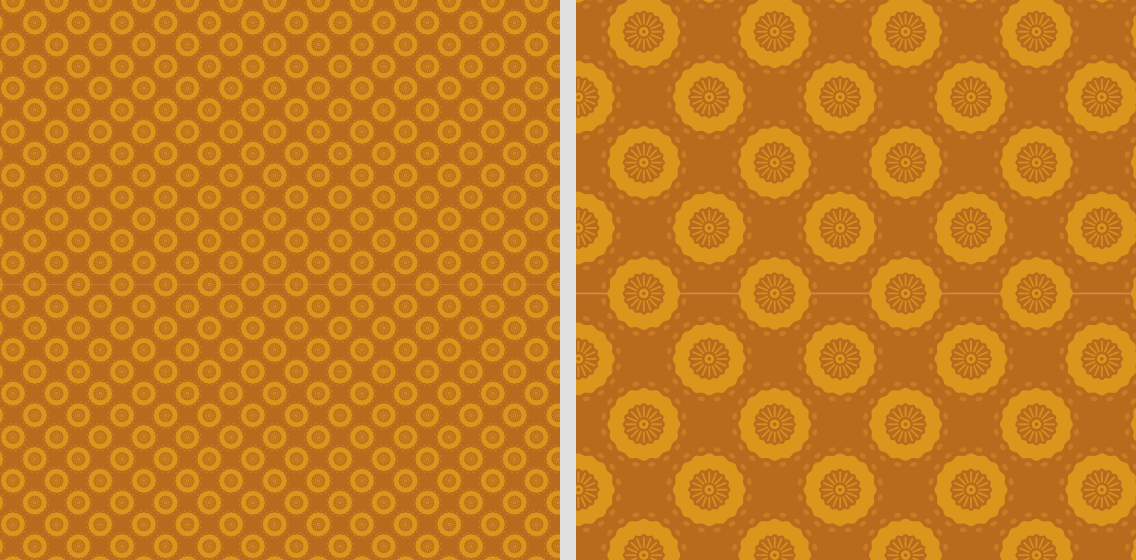
Left: the whole. Right: its middle third, enlarged.
This pattern is drawn by a Shadertoy shader. Its source:

```glsl
// Golden scalloped rosettes on an amber ground, set in a staggered lattice.
// Each rosette is built in polar coordinates: a lobed disc, a dark rayed
// flower, a ringed eye and a halo of beads. One fine seam runs behind a row.

const float PERIOD = 0.0779;              // lattice spacing, canvas units
const vec2  ANCHOR = vec2(0.3737, 0.4920); // centre of one rosette
const float LOBES = 16.0;

// Radii in canvas units
const float DISC_RADIUS = 0.0211;
const float DISC_SCALLOP = 0.0006;
const float FLOWER_RADIUS = 0.0121;
const float FLOWER_SCALLOP = 0.0005;
const float RAY_INNER = 0.0048;
const float RAY_OUTER = 0.0104;
const float RAY_HALF_WIDTH = 0.00055;
const float EYE_RADIUS = 0.0028;
const float PUPIL_RADIUS = 0.0011;
const float BEAD_ORBIT = 0.0243;
const vec2  BEAD_SIZE = vec2(0.0014, 0.0021); // radial, tangential
const float SEAM_Y = 0.4920;
const float SEAM_HALF_WIDTH = 0.0005;

const vec3 GROUND = vec3(0.72, 0.42, 0.11);
const vec3 GOLD = vec3(0.85, 0.585, 0.11);
const vec3 BEAD = vec3(0.80, 0.48, 0.14);
const vec3 RAY = vec3(0.83, 0.56, 0.12);
const vec3 SEAM = vec3(0.82, 0.55, 0.29);

const float TAU = 6.2831853;
const int SAMPLES = 3; // supersampling grid per axis

float cover(float d, float aa) {
    return 1.0 - smoothstep(-aa, aa, d);
}

// Offset from the nearest centre of the staggered lattice
vec2 latticeOffset(vec2 p) {
    vec2 q = (p - ANCHOR) / PERIOD;
    vec2 a = fract(q + 0.5) - 0.5;
    vec2 b = fract(q) - 0.5;
    return PERIOD * (dot(a, a) < dot(b, b) ? a : b);
}

// Fold the angle into one of the equal sectors; x is radial, y tangential
vec2 foldSector(float r, float angle) {
    float sector = TAU / LOBES;
    float a = mod(angle + 0.5 * sector, sector) - 0.5 * sector;
    return r * vec2(cos(a), sin(a));
}

float capsule(vec2 p, float x0, float x1, float halfWidth) {
    return length(vec2(p.x - clamp(p.x, x0, x1), p.y)) - halfWidth;
}

vec3 pattern(vec2 p, float aa) {
    vec2 v = latticeOffset(p);
    float r = length(v);
    float angle = r > 0.0 ? atan(v.y, v.x) : 0.0;
    float wave = cos(LOBES * angle);
    vec2 petal = foldSector(r, angle);
    vec2 gap = foldSector(r, angle + 0.5 * TAU / LOBES);

    // Ground and seam
    vec3 color = mix(GROUND, SEAM, cover(abs(p.y - SEAM_Y) - SEAM_HALF_WIDTH, aa));

    // Halo of beads between the lobes
    float bead = (length((gap - vec2(BEAD_ORBIT, 0.0)) / BEAD_SIZE) - 1.0) * BEAD_SIZE.x;
    color = mix(color, BEAD, cover(bead, aa));

    // Lobed disc with a dark flower
    color = mix(color, GOLD, cover(r - DISC_RADIUS - DISC_SCALLOP * wave, aa));
    color = mix(color, GROUND, cover(r - FLOWER_RADIUS - FLOWER_SCALLOP * wave, aa));

    // Rays and eye
    color = mix(color, RAY, cover(capsule(petal, RAY_INNER, RAY_OUTER, RAY_HALF_WIDTH), aa));
    color = mix(color, GOLD, cover(r - EYE_RADIUS, aa));
    return mix(color, GROUND, cover(r - PUPIL_RADIUS, aa));
}

void mainImage(out vec4 fragColor, in vec2 fragCoord) {
    float aa = 0.5 / (float(SAMPLES) * iResolution.y);
    vec3 sum = vec3(0.0);
    for (int j = 0; j < SAMPLES; j++) {
        for (int i = 0; i < SAMPLES; i++) {
            vec2 jitter = (vec2(i, j) + 0.5) / float(SAMPLES) - 0.5;
            sum += pattern((fragCoord + jitter) / iResolution.y, aa);
        }
    }
    fragColor = vec4(sum / float(SAMPLES * SAMPLES), 1.0);
}
```
